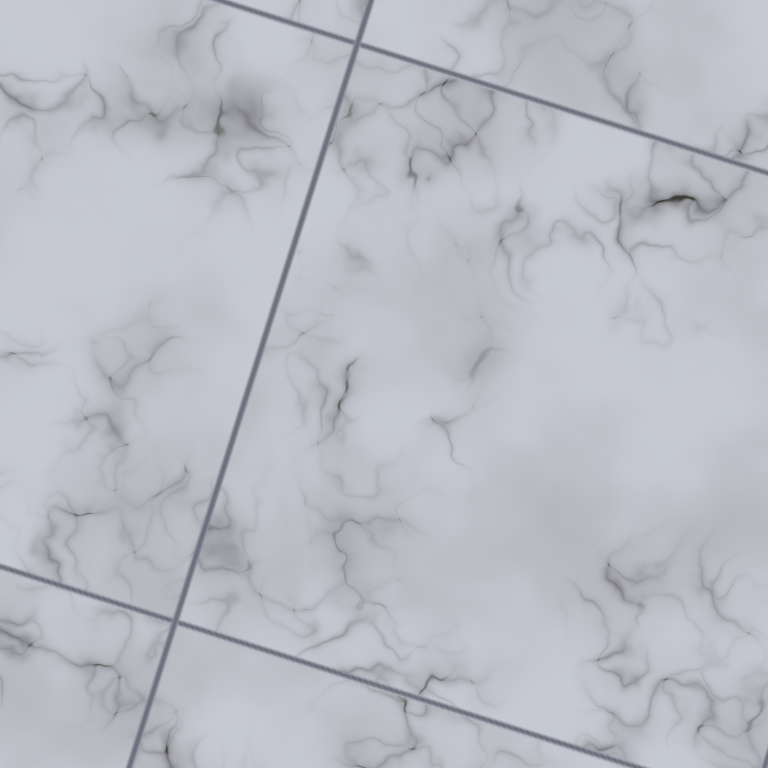
This texture is drawn by a Shadertoy shader. Its source:

```glsl
// Tilted square marble tiles with narrow grey joints.
// Each tile takes its own patch of warped gradient noise: clouds, smoky ridge
// veins that gather near the tile edges, and dark knots where they cross.

const float TILE = 0.789;                  // tile pitch, in canvas heights
const float TILT = 0.3054;                 // clockwise turn of the grid, radians
const vec2  CORNER = vec2(0.228, 0.190);   // one crossing of the joints
const float JOINT_HALF = 0.0044;           // half width of a joint
const float JOINT_SOFT = 0.0022;           // softness of its edge
const float RIB_PITCH = 0.0085;            // spacing of ribs on the level joints
const float VEIN_FREQ = 7.0;
const float VEIN_WIDTH = 0.060;            // in noise units
const float WARP = 0.050;
const float JAG = 0.009;                   // small kinks along the veins

const vec3 MARBLE = vec3(0.775, 0.789, 0.822);
const vec3 CLOUD  = vec3(0.712, 0.716, 0.746);
const vec3 SMOKE  = vec3(0.600, 0.600, 0.615);
const vec3 VEIN   = vec3(0.400, 0.400, 0.415);
const vec3 KNOT   = vec3(0.200, 0.200, 0.165);
const vec3 JOINT_CORE = vec3(0.430, 0.440, 0.490);
const vec3 JOINT_RIM  = vec3(0.560, 0.570, 0.615);

float hash(vec2 p) {
    vec3 q = fract(vec3(p.xyx) * 0.1031);
    q += dot(q, q.yzx + 33.33);
    return fract((q.x + q.y) * q.z);
}

float cornerSlope(vec2 cell, vec2 offset) {
    float angle = 6.2832 * hash(cell);
    return dot(vec2(cos(angle), sin(angle)), offset);
}

// Gradient noise, roughly -1 to 1
float noise(vec2 p) {
    vec2 i = floor(p), f = p - i;
    vec2 w = f * f * f * (f * (f * 6.0 - 15.0) + 10.0);
    vec2 x = vec2(1.0, 0.0), y = vec2(0.0, 1.0);
    float low  = mix(cornerSlope(i, f), cornerSlope(i + x, f - x), w.x);
    float high = mix(cornerSlope(i + y, f - y), cornerSlope(i + 1.0, f - 1.0), w.x);
    return 1.4 * mix(low, high, w.y);
}

float fbm(vec2 p) {
    float sum = 0.0, gain = 0.55;
    for (int k = 0; k < 4; k++) {
        sum += gain * noise(p);
        p = mat2(1.6, 1.2, -1.2, 1.6) * p + 7.3;
        gain *= 0.5;
    }
    return sum;
}

vec3 marble(vec2 tile, vec2 local) {
    vec2 seed = 40.0 * vec2(hash(tile + 3.0), hash(tile + 17.0));
    vec2 p = local * TILE + seed;

    // Soft clouds
    float cloud = smoothstep(-0.25, 0.55, fbm(p * 3.6 + 5.0));
    vec3 color = mix(MARBLE, CLOUD, cloud);

    // Veins crowd the level edges and the left edge
    float edgeY = min(local.y, 1.0 - local.y);
    float edge = max(exp(-5.0 * edgeY), 0.8 * exp(-4.0 * local.x));
    float presence = smoothstep(0.05, 0.70, 0.10 + 0.55 * edge + 0.75 * noise(p * 4.5));

    // Main veins and finer branches along the zero lines of warped noise
    vec2 q = p + WARP * vec2(fbm(p * 9.0), fbm(p * 9.0 + 31.0));
    q += JAG * vec2(noise(p * 34.0), noise(p * 34.0 + 13.0));
    float ridge = abs(noise(q * VEIN_FREQ));
    float branchRidge = abs(noise(q * VEIN_FREQ * 1.9 + 11.0));
    float vein = exp(-ridge / VEIN_WIDTH);
    float branch = exp(-branchRidge / (1.4 * VEIN_WIDTH));
    float broken = smoothstep(-0.40, 0.25, noise(p * 7.0 + 23.0));
    float weight = 0.45 + 0.55 * smoothstep(-0.1, 0.5, noise(p * 10.0 + 47.0));
    float strength = presence * broken;

    // Smoky halo, then lines, then knots
    float halo = 0.6 * exp(-ridge / 0.20) + 0.4 * exp(-branchRidge / 0.25);
    color = mix(color, SMOKE, 0.65 * strength * weight * halo);
    color = mix(color, VEIN, 0.85 * strength * weight * max(vein, 0.6 * branch));
    float knot = smoothstep(0.25, 0.85, vein * branch);
    color = mix(color, KNOT, 0.85 * strength * weight * knot);
    return color;
}

void mainImage(out vec4 fragColor, in vec2 fragCoord) {
    vec2 uv = fragCoord / iResolution.y;
    float soft = max(JOINT_SOFT, 1.0 / iResolution.y);

    // Turn into tile space
    float c = cos(TILT), s = sin(TILT);
    vec2 d = uv - CORNER;
    vec2 grid = vec2(c * d.x - s * d.y, s * d.x + c * d.y) / TILE;
    vec3 color = marble(floor(grid), fract(grid));

    // Joints: dark core, paler rim
    vec2 offset = TILE * (fract(grid + 0.5) - 0.5);
    vec2 dist = abs(offset);
    vec2 cover = 1.0 - smoothstep(JOINT_HALF - soft, JOINT_HALF + soft, dist);
    vec2 rim = smoothstep(0.2, 1.0, dist / JOINT_HALF);
    vec3 upright = mix(JOINT_CORE, JOINT_RIM, rim.x);
    vec3 level = mix(JOINT_CORE, JOINT_RIM, rim.y);

    // Level joints catch light on their lower side, with faint worn ribs
    float lit = smoothstep(0.001, -0.004, offset.y);
    float rib = sin(6.2832 * (grid.x * TILE + offset.y) / RIB_PITCH);
    float wear = hash(vec2(floor(grid.y + 0.5), 9.0));
    level += 0.12 * lit + 0.03 * wear * rib;

    color = mix(color, level, cover.y);
    color = mix(color, upright, cover.x);
    fragColor = vec4(color, 1.0);
}
```
